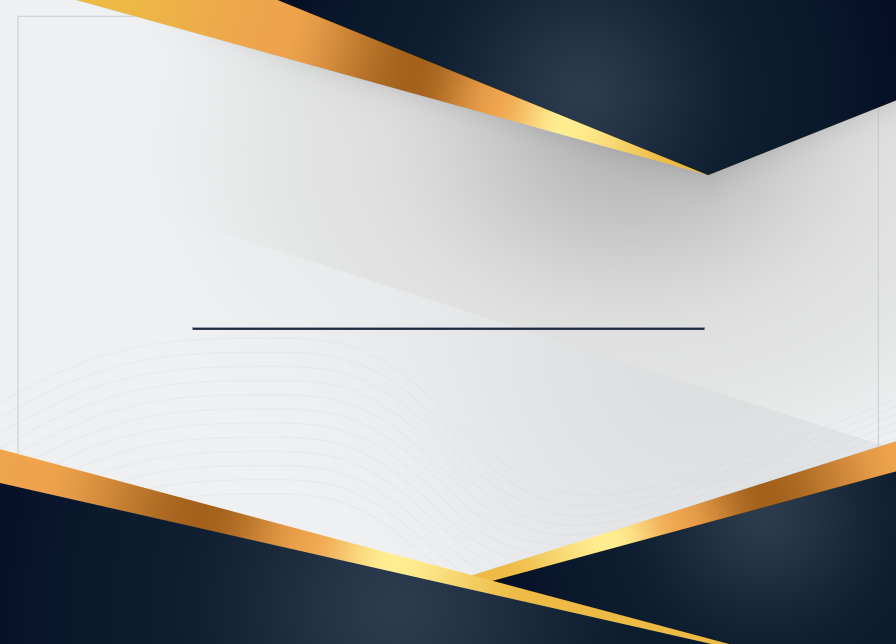
A Shadertoy shader for this background:

```glsl
// Paper certificate backdrop: navy corners edged with tapering gold bands.
// Straight edges are signed line distances, metal is a ramp along each band,
// and soft radial gradients shade the paper and the navy panels.

const float ASPECT = 1.3913;
const vec3 PAPER = vec3(0.938, 0.942, 0.950);
const vec3 PAPER_MID = vec3(0.877, 0.883, 0.879);
const vec3 PAPER_DARK = vec3(0.735, 0.735, 0.738);
const vec3 PANEL_DARK = vec3(0.868, 0.874, 0.880);
const vec3 FRAME_GRAY = vec3(0.79, 0.81, 0.82);
const vec3 RULE_INK = vec3(0.12, 0.17, 0.27);

// Signed distance to the line a-b, positive on its upper side (a left of b)
float above(vec2 p, vec2 a, vec2 b) {
    vec2 dir = normalize(b - a);
    return dot(p - a, vec2(-dir.y, dir.x));
}

float boxDistance(vec2 p, vec2 center, vec2 halfSize) {
    vec2 d = abs(p - center) - halfSize;
    return length(max(d, 0.0)) + min(max(d.x, d.y), 0.0);
}

float fill(float d, float px) {
    return clamp(d / px + 0.5, 0.0, 1.0);
}

float stroke(float d, float width, float px) {
    return fill(0.5 * max(width, px) - abs(d), px) * min(1.0, width / px);
}

// Metallic ramp: the dark fold lies at 0, the bright highlight at 1
vec3 gold(float t) {
    vec3 amber = vec3(0.935, 0.64, 0.30);
    vec3 yellow = vec3(0.93, 0.73, 0.27);
    vec3 c = mix(yellow, amber, smoothstep(-2.1, -0.87, t));
    c = mix(c, vec3(0.64, 0.38, 0.11), smoothstep(-0.9, 0.0, t));
    c = mix(c, amber, smoothstep(0.0, 0.58, t));
    c = mix(c, vec3(1.0, 0.93, 0.57), smoothstep(0.52, 1.0, t));
    return mix(c, yellow, smoothstep(1.0, 1.75, t));
}

vec3 goldBand(vec2 p, vec2 fold, vec2 dir, float span) {
    return gold(dot(p - fold, normalize(dir)) / span);
}

vec3 navy(vec2 p, vec2 center, float radius) {
    float r = length(p - center) / radius;
    vec3 c = mix(vec3(0.18, 0.24, 0.31), vec3(0.045, 0.11, 0.18), smoothstep(-0.15, 1.0, r));
    return mix(c, vec3(0.02, 0.055, 0.15), smoothstep(0.95, 1.7, r));
}

vec3 paper(vec2 p, float px) {
    float r = length((p - vec2(0.978, 0.764)) * vec2(1.0, 1.4));
    vec3 c = mix(PAPER_DARK, PAPER_MID, smoothstep(0.0, 0.45, r));
    c = mix(c, PAPER, smoothstep(0.4, 0.82, r));
    float s = smoothstep(0.05, 0.7, length(p - vec2(1.09, 0.457)));
    vec3 panel = mix(PANEL_DARK, PAPER, s);
    float fold = above(p, vec2(0.0, 0.75), vec2(1.359, 0.312));
    return mix(c, panel, fill(-fold, px) * smoothstep(0.0, 0.9, p.x));
}

// Height of one wave thread: a hump on the left, a rise to the right
float waveHeight(float x, float i) {
    float width = (x < 0.42 ? 0.57 : 0.35) * (1.0 - 0.02 * i);
    float hump = exp(-pow(abs(x - 0.42) / width, 3.0));
    float rise = pow(max(x - 0.72, 0.0) / 0.67, 1.3);
    return 0.17 - 0.012 * i + (0.305 - 0.010 * i) * hump + 0.21 * rise;
}

float waves(vec2 p, float px) {
    float ink = 0.0;
    for (int k = 0; k < 12; k++) {
        float i = float(k);
        float y = waveHeight(p.x, i);
        float slope = (waveHeight(p.x + 0.002, i) - y) / 0.002;
        float d = (p.y - y) / length(vec2(1.0, slope));
        ink = max(ink, stroke(d, 0.0018, px));
    }
    return ink;
}

void mainImage(out vec4 fragColor, in vec2 fragCoord) {
    vec2 p = fragCoord / iResolution.xy * vec2(ASPECT, 1.0);
    float px = 1.0 / iResolution.y;

    // Paper with wave threads, thin frame and centre rule
    vec3 color = paper(p, px);
    color = mix(color, FRAME_GRAY, 0.22 * waves(p, px));
    float frame = boxDistance(p, vec2(0.696, 0.5), vec2(0.668, 0.4746));
    color = mix(color, FRAME_GRAY, 0.85 * stroke(frame, 0.002, px));
    float rule = boxDistance(p, vec2(0.6965, 0.4895), vec2(0.3975, 0.0018));
    color = mix(color, RULE_INK, fill(-rule, px));

    // Top wedge and its soft shadow
    vec2 tip = vec2(1.0996, 0.728);
    float rightEdge = above(p, tip, vec2(ASPECT, 0.844));
    float wedge = min(above(p, vec2(0.118, 1.0), tip), rightEdge);
    float wedgeNavy = min(above(p, vec2(0.431, 1.0), tip), rightEdge);
    color *= 1.0 - 0.09 * exp(min(wedge, 0.0) / 0.022) * smoothstep(0.15, 0.6, p.x);
    color = mix(color, goldBand(p, vec2(0.643, 0.882), vec2(0.964, -0.267), 0.245), fill(wedge, px));
    color = mix(color, navy(p, vec2(0.906, 0.855), 0.31), fill(wedgeNavy, px));

    // Bottom right corner
    float rightGold = -above(p, vec2(0.734, 0.107), vec2(ASPECT, 0.315));
    float rightNavy = -above(p, vec2(0.7645, 0.098), vec2(ASPECT, 0.268));
    color = mix(color, goldBand(p, vec2(1.187, 0.234), vec2(-0.954, -0.3), 0.25), fill(rightGold, px));
    color = mix(color, navy(p, vec2(1.187, 0.203), 0.27), fill(rightNavy, px));

    // Bottom left corner, lying over the right one
    float leftGold = -above(p, vec2(0.0, 0.3025), vec2(1.132, 0.0));
    float leftNavy = -above(p, vec2(0.0, 0.25), vec2(1.105, 0.0));
    color = mix(color, goldBand(p, vec2(0.317, 0.199), vec2(0.966, -0.258), 0.3), fill(leftGold, px));
    color = mix(color, navy(p, vec2(0.616, 0.058), 0.42), fill(leftNavy, px));

    fragColor = vec4(color, 1.0);
}
```
